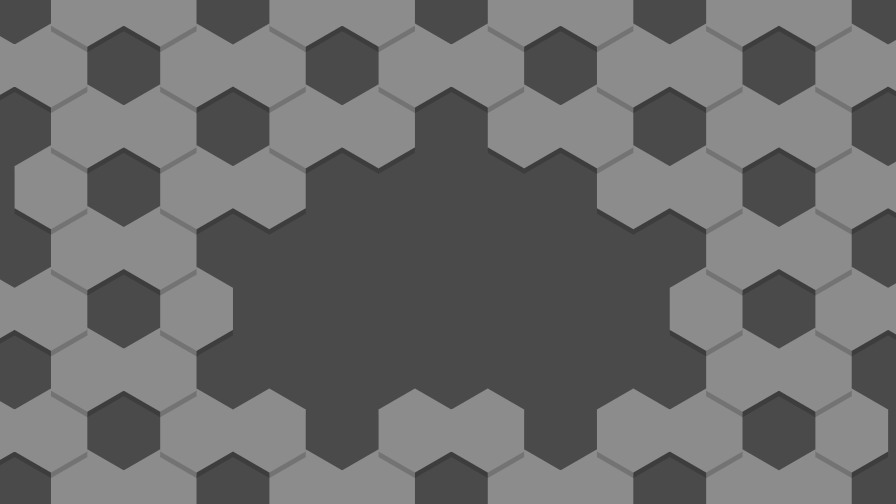
Reproduce this background procedurally as a Shadertoy shader.

```glsl
const vec3 FLOOR_COLOR = vec3(0.292);
const vec3 TILE_COLOR = vec3(0.548);
const float SHADOW_TINT = 0.82;       // brightness kept inside a shadow
const float SHADOW_DROP = 0.0110;     // lengths are in canvas heights
const float TILE_WIDTH = 0.14444;
const float ROW_STEP = 0.1207;
const vec2 FIRST_TILE = vec2(0.0289, 0.9907);
const int ROWS = 9;
const vec2 CLEARING_CENTER = vec2(0.896, 0.433);
const vec2 CLEARING_RADII = vec2(0.428, 0.255);
const vec2 LEFT_GAP = vec2(-1.0, 3.0);  // column, row
const vec2 RIGHT_GAP = vec2(12.0, 7.0);

// Signed distance to the edges of a pointy-top hexagon
float hexDistance(vec2 p) {
    p = abs(p);
    return max(p.x, dot(p, vec2(0.5, 0.8660254))) - 0.5 * TILE_WIDTH;
}

vec2 tileCenter(vec2 cell) {
    float stagger = 0.5 * mod(cell.y, 2.0);
    return FIRST_TILE + vec2((cell.x + stagger) * TILE_WIDTH, -cell.y * ROW_STEP);
}

// Every third cell is a hole; an oval clearing and two gaps are open too
bool hasTile(vec2 cell) {
    bool hole = mod(cell.x - mod(cell.y, 2.0) + 0.5, 3.0) < 1.0;
    vec2 fromClearing = (tileCenter(cell) - CLEARING_CENTER) / CLEARING_RADII;
    bool gap = distance(cell, LEFT_GAP) < 0.5 || distance(cell, RIGHT_GAP) < 0.5;
    return !hole && !gap && dot(fromClearing, fromClearing) > 1.0;
}

// Coverage of one row; neighbours add up so shared sides leave no seam
float rowCoverage(vec2 p, float row, float pixel) {
    float nearest = round((p.x - tileCenter(vec2(0.0, row)).x) / TILE_WIDTH);
    float coverage = 0.0;
    for (int i = -1; i <= 1; i++) {
        vec2 cell = vec2(nearest + float(i), row);
        if (hasTile(cell)) {
            float d = hexDistance(p - tileCenter(cell));
            coverage += clamp(0.5 - d / pixel, 0.0, 1.0);
        }
    }
    return min(coverage, 1.0);
}

void mainImage(out vec4 fragColor, in vec2 fragCoord) {
    float pixel = 1.0 / iResolution.y;
    vec2 p = fragCoord * pixel;
    vec3 color = FLOOR_COLOR;

    // Stack rows from bottom to top, each shading what lies below it
    for (int i = ROWS - 1; i >= 0; i--) {
        float row = float(i);
        float shadow = rowCoverage(p + vec2(0.0, SHADOW_DROP), row, pixel);
        color *= mix(1.0, SHADOW_TINT, shadow);
        color = mix(color, TILE_COLOR, rowCoverage(p, row, pixel));
    }
    fragColor = vec4(color, 1.0);
}
```
